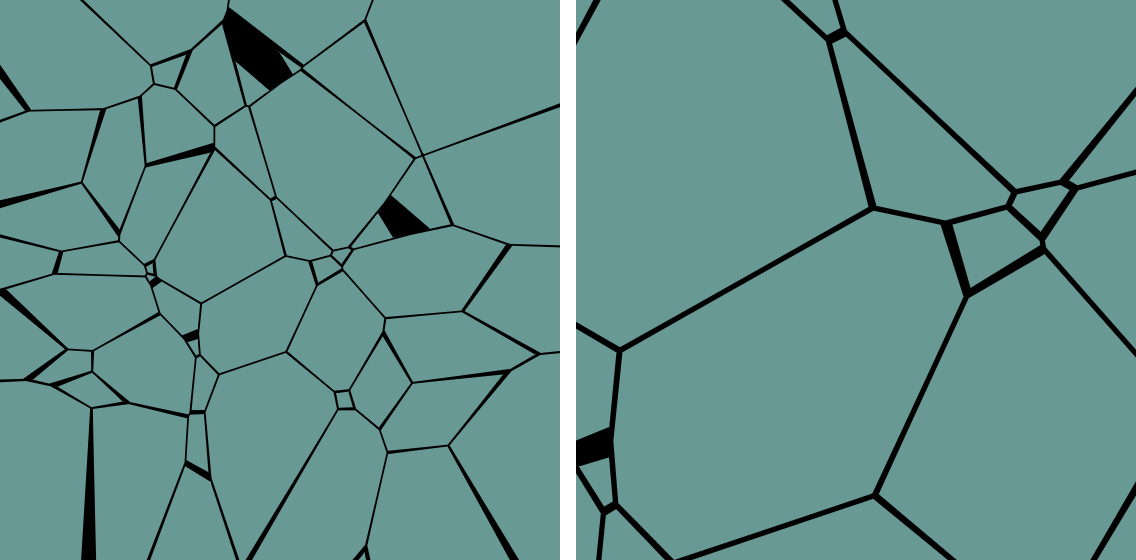
Left, the full canvas; right, a detail of the centre.
A WebGL 2 fragment shader for this pattern:

```glsl
#version 300 es
precision highp float;
// Cracked second-order cellular pattern: black seams where the 2nd and 3rd nearest sites tie.

#define SITE_COUNT 23
#define SEED 7u
#define SEAM_GAP 0.0031
#define SITE_JITTER 0.42
#define REGION_LOW vec2(0.02, 0.10)
#define REGION_HIGH vec2(0.98, 1.00)
#define PLATE_COLOR vec3(0.408, 0.600, 0.580)
#define SEAM_COLOR vec3(0.0)

uniform vec2 u_resolution;
out vec4 fragColor;

// Integer hash to a value in 0..1
float hash(uint n) {
    n = (n ^ 61u) ^ (n >> 16);
    n *= 9u;
    n ^= n >> 4;
    n *= 0x27d4eb2du;
    n ^= n >> 15;
    return float(n & 0xffffu) / 65536.0;
}

// Evenly spread sequence, loosened by random jitter
vec2 sitePosition(int index) {
    uint key = uint(index) * 2u + SEED * 131u;
    vec2 jitter = SITE_JITTER * vec2(hash(key), hash(key + 1u));
    vec2 spread = fract(float(index) * vec2(0.75488, 0.56984) + jitter);
    return mix(REGION_LOW, REGION_HIGH, spread);
}

// Signed distance to the seam: negative inside it
float seamDistance(vec2 point) {
    vec2 toSecond = vec2(0.0), toThird = vec2(0.0), toFirst = vec2(0.0);
    float first = 1e3, second = 1e3, third = 1e3;

    // Keep the three nearest sites in order
    for (int i = 0; i < SITE_COUNT; i++) {
        vec2 offset = point - sitePosition(i);
        float d = length(offset);
        if (d < first) {
            third = second;  toThird = toSecond;
            second = first;  toSecond = toFirst;
            first = d;       toFirst = offset;
        } else if (d < second) {
            third = second;  toThird = toSecond;
            second = d;      toSecond = offset;
        } else if (d < third) {
            third = d;       toThird = offset;
        }
    }

    // Dividing by the slope turns the gap into a length on the canvas
    float slope = length(toThird / max(third, 1e-5) - toSecond / max(second, 1e-5));
    return (third - second - SEAM_GAP) / max(slope, 1e-3);
}

void main() {
    float scale = min(u_resolution.x, u_resolution.y);
    vec2 point = gl_FragCoord.xy / scale;

    // Crisp edge, one pixel of smoothing
    float plate = clamp(0.5 + seamDistance(point) * scale, 0.0, 1.0);
    fragColor = vec4(mix(SEAM_COLOR, PLATE_COLOR, plate), 1.0);
}
```
